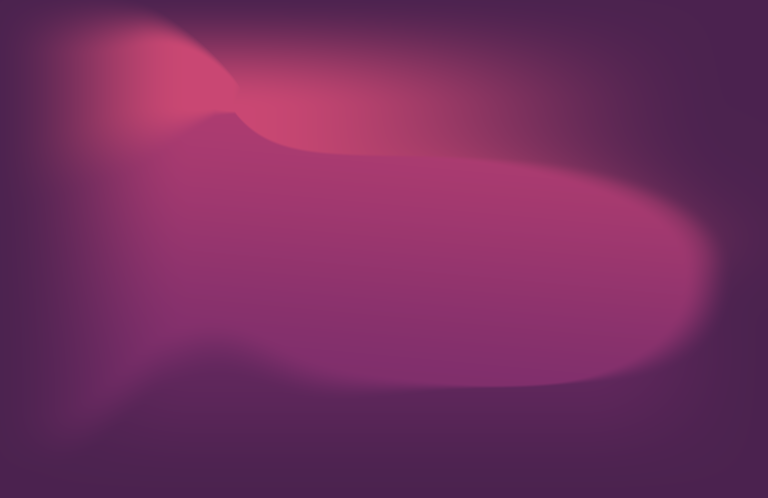
Write a Shadertoy shader that draws this background.

```glsl
// 1 below the edge, 0 above it
float below(float edge, float soft, float v) {
    return 1.0 - smoothstep(edge - soft, edge + soft, v);
}

// Approximate signed distance to the wave: two half superellipses sharing a tip
float waveDistance(vec2 p) {
    bool upper = p.y > 0.46;
    float crest = 0.226 + 0.088 * exp(-max(p.x - 0.306, 0.0) / 0.045)
                - 0.5 * max(0.28 - p.x, 0.0);
    float hollow = (p.x - 0.28) / 0.1;
    float trough = 0.237 - 0.08 * exp(-hollow * hollow) + 0.11 * below(0.14, 0.08, p.x);

    float centre = upper ? 0.52 : 0.62;
    float power = upper ? 2.1 : 2.6;
    vec2 radii = vec2(0.922 - centre, upper ? crest : trough);
    vec2 q = vec2(max(p.x - centre, 0.0), abs(p.y - 0.46)) / radii;
    vec2 k = pow(max(q, vec2(1e-4)), vec2(power));
    float total = k.x + k.y;
    return (pow(total, 1.0 / power) - 1.0) * mix(radii.y, radii.x, k.x / total);
}

void mainImage(out vec4 fragColor, in vec2 fragCoord) {
    vec2 p = fragCoord / iResolution.xy;
    vec3 plum = vec3(0.295, 0.135, 0.31);
    vec3 rose = vec3(0.79, 0.28, 0.45);
    float leftFade = smoothstep(-0.02, 0.25, p.x);
    float d = waveDistance(p);

    // Warm light behind the wave: a rounded lobe and a long fade to the right
    float bend = max(p.x - 0.18, 0.0);
    float lobe = below(0.955 - 6.5 * bend * bend, 0.02 + 0.05 * below(0.2, 0.1, p.x), p.y);
    float sweep = below(0.625, 0.325, p.x) * below(0.9, 0.12, p.y);
    float heat = max(lobe * below(0.34, 0.04, p.x), sweep) * leftFade;
    float rim = exp(-max(d, 0.0) / 0.045) * smoothstep(0.35, 0.6, p.x);
    heat += 0.28 * rim * (1.0 - heat) * smoothstep(0.3, 0.6, p.y);
    vec3 sky = mix(plum, rose, heat);

    // Violet shade under the wave
    float shade = smoothstep(0.0, 0.3, p.y) * leftFade * below(0.88, 0.12, p.x);
    vec3 ground = mix(plum, vec3(0.385, 0.155, 0.365), shade);
    vec3 color = mix(ground, sky, smoothstep(0.3, 0.55, p.y));

    // Wave body, slightly brighter towards the right
    float lift = smoothstep(0.15, 0.8, p.y + 0.14 * (p.x - 0.5));
    vec3 body = mix(vec3(0.49, 0.18, 0.42), vec3(0.68, 0.235, 0.44), lift);
    body = mix(plum, body, leftFade);

    // Its edge is crisp in the middle and blurred at both ends
    float soft = p.y > 0.46
        ? 0.004 + 0.03 * smoothstep(0.55, 0.9, p.x) + 0.07 * below(0.23, 0.08, p.x)
        : 0.004 + 0.03 * smoothstep(0.72, 0.92, p.x) + 0.06 * below(0.45, 0.2, p.x);
    color = mix(color, body, below(0.0, soft, d));

    fragColor = vec4(color, 1.0);
}
```
